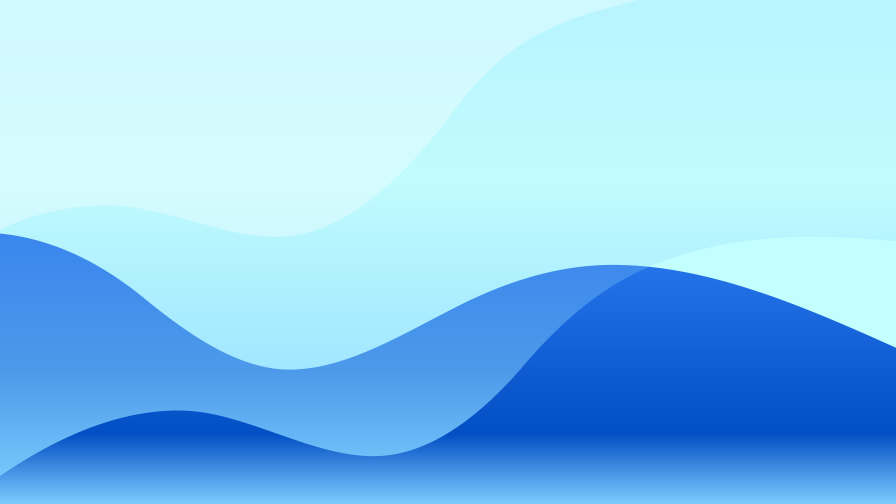
Write a Shadertoy shader that draws this background.

```glsl
// Layered blue waves with soft vertical gradients under a pale cyan sky.

// Smooth curve through knots of (x, height, slope), on a 16 by 9 canvas.
float waveHeight(float x, vec3 knots[7]) {
    float height = knots[0].y;
    for (int i = 0; i < 6; i++) {
        vec3 a = knots[i], b = knots[i + 1];
        if (x < a.x) break;
        float span = b.x - a.x;
        float t = clamp((x - a.x) / span, 0.0, 1.0);
        float bend = t * (1.0 - t) * span * (a.z * (1.0 - t) - b.z * t);
        height = mix(a.y, b.y, smoothstep(0.0, 1.0, t)) + bend;
    }
    return height;
}

// Antialiased coverage of the area below a wave.
float below(vec2 p, vec3 knots[7]) {
    float d = waveHeight(p.x, knots) - p.y;
    float texel = length(vec2(dFdx(d), dFdy(d)));
    return clamp(0.5 + d / max(texel, 1e-5), 0.0, 1.0);
}

// Vertical gradient through three colours at heights y.x < y.y < y.z.
vec3 ramp(float h, vec3 y, vec3 low, vec3 middle, vec3 high) {
    vec3 lower = mix(low, middle, clamp((h - y.x) / (y.y - y.x), 0.0, 1.0));
    return mix(lower, high, clamp((h - y.y) / (y.z - y.y), 0.0, 1.0));
}

void mainImage(out vec4 fragColor, in vec2 fragCoord) {
    vec2 p = fragCoord / iResolution.xy * vec2(16.0, 9.0);

    // Wave outlines
    vec3 skyKnots[7] = vec3[7](
        vec3(0.0, 4.9, 0.48), vec3(1.92, 5.33, 0.0), vec3(4.94, 4.77, 0.0),
        vec3(8.12, 7.04, 1.35), vec3(11.67, 9.08, 0.3),
        vec3(14.0, 9.6, 0.1), vec3(17.0, 9.7, 0.0));
    vec3 backKnots[7] = vec3[7](
        vec3(0.0, 4.83, -0.1), vec3(2.58, 3.67, -0.82), vec3(5.17, 2.4, 0.0),
        vec3(8.23, 3.56, 0.5), vec3(10.94, 4.27, 0.0),
        vec3(16.0, 2.79, -0.45), vec3(18.0, 1.9, -0.45));
    vec3 frontKnots[7] = vec3[7](
        vec3(0.0, 0.5, 0.68), vec3(3.19, 1.67, 0.0), vec3(6.67, 0.854, 0.0),
        vec3(9.375, 2.5, 1.17), vec3(11.58, 4.23, 0.42),
        vec3(14.48, 4.77, 0.0), vec3(16.0, 4.69, -0.1));
    float inSky = below(p, skyKnots);
    float inBack = below(p, backKnots);
    float inFront = below(p, frontKnots);

    // Layer gradients
    vec3 sky = ramp(p.y, vec3(2.4, 5.75, 9.0), vec3(0.63, 0.905, 1.0),
                    vec3(0.755, 0.985, 0.995), vec3(0.72, 0.96, 1.0));
    vec3 lightBlue = ramp(p.y, vec3(0.5, 2.4, 4.83), vec3(0.46, 0.78, 0.985),
                          vec3(0.30, 0.60, 0.915), vec3(0.225, 0.525, 0.935));
    vec3 deepBlue = ramp(p.y, vec3(0.0, 1.25, 4.27), vec3(0.49, 0.80, 1.0),
                         vec3(0.01, 0.31, 0.77), vec3(0.145, 0.45, 0.915));

    // Pale haze and highlight in the sky, then the two blue waves
    vec3 air = mix(mix(sky, vec3(1.0), 0.33), sky, inSky);
    air = mix(air, vec3(0.77, 1.0, 1.0), inFront);
    vec3 water = mix(lightBlue, deepBlue, inFront);
    fragColor = vec4(mix(air, water, inBack), 1.0);
}
```
